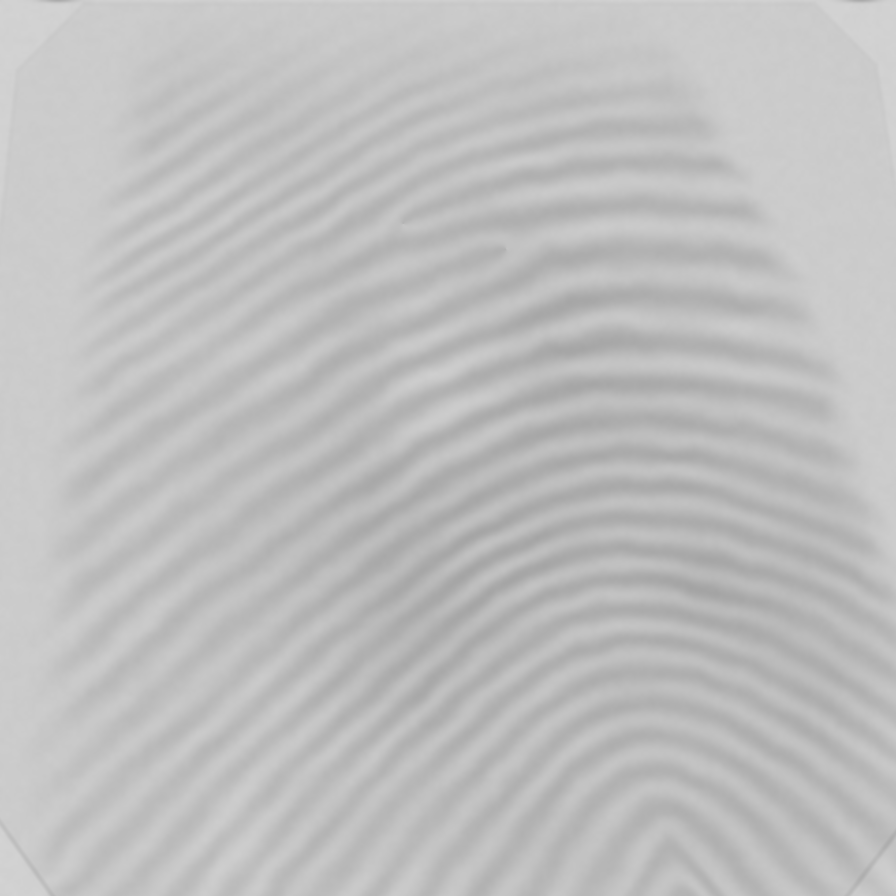
This pattern is drawn by a WebGL 2 fragment shader. Its source:

```glsl
#version 300 es
precision highp float;

uniform vec2 u_resolution;
out vec4 fragColor;

const float TAU = 6.2831853;

float hash(vec2 p) {
    vec3 h = fract(vec3(p.xyx) * 0.1031);
    h += dot(h, h.yzx + 33.33);
    return fract((h.x + h.y) * h.z);
}

float noise(vec2 p) {
    vec2 cell = floor(p);
    vec2 f = fract(p);
    f = f * f * (3.0 - 2.0 * f);
    float low = mix(hash(cell), hash(cell + vec2(1.0, 0.0)), f.x);
    float high = mix(hash(cell + vec2(0.0, 1.0)), hash(cell + 1.0), f.x);
    return mix(low, high, f.y);
}

float blob(vec2 p, vec2 center, vec2 radius) {
    vec2 d = (p - center) / radius;
    return exp(-dot(d, d));
}

// Height at column x of the arch whose crest lies at the given level.
float archHeight(float x, float level) {
    float t = max(level, 0.0);
    float apex = 0.70 + 0.3 * (t - 0.55) * (t - 0.55);
    float width = max(0.38 * (1.0 - 1.2 * t * t * t), 0.015);
    float dx = x - apex;
    float slope = dx < 0.0 ? 0.75 + 1.4 * t * t : 0.30 + 1.1 * t * t;
    return level + slope * (sqrt(dx * dx + width * width) - width);
}

// Crest level of the arch through p, found by bisection.
float archLevel(vec2 p) {
    float low = -1.0;
    float high = 1.1;
    for (int i = 0; i < 20; i++) {
        float mid = 0.5 * (low + high);
        if (archHeight(p.x, mid) < p.y) low = mid;
        else high = mid;
    }
    return 0.5 * (low + high);
}

// Ridge count along the crest, tighter in the middle.
float ridgeCount(float level) {
    float t = level - 0.2826;
    return 24.9 * t - 0.6 * sin(max(8.5 * t, -1.5708));
}

// Inserts one extra ridge between two points.
float ridgeSplit(vec2 p, vec2 start, vec2 end) {
    vec2 a = p - start;
    vec2 b = p - end;
    return (atan(a.y, a.x) - atan(b.y, b.x)) / TAU;
}

// Soft outline of the printed area.
float printMask(vec2 p) {
    float up = 1.0 - p.y;
    float left = 0.03 + 0.13 * up * up;
    float bend = max(1.0 - p.y / 0.72, 0.0);
    float right = 0.985 - 0.27 * bend * bend + 0.2 * max(p.y - 0.55, 0.0);
    float wobble = 0.02 * (noise(p * 28.0) - 0.5);
    return smoothstep(-0.015, 0.06, p.x - left + wobble)
         * smoothstep(-0.01, 0.035, right - p.x + wobble)
         * smoothstep(-0.03, 0.14, p.y);
}

// Signed distance to the plate with clipped corners, negative inside.
float plateDistance(vec2 p) {
    float top = max(0.098 - p.x - p.y, p.x - p.y - 0.905) * 0.707;
    float sides = max(0.028 - 0.107 * p.y - p.x, p.x - 0.966 - 0.16 * p.y);
    float bottom = max(p.y - 0.918 - 1.4 * p.x, p.y - 0.93 - 1.3 * (1.0 - p.x)) * 0.6;
    return max(max(top, sides), max(bottom, 0.004 - p.y));
}

void main() {
    vec2 p = gl_FragCoord.xy / u_resolution;
    p.y = 1.0 - p.y;

    // Plate and its thin rim
    float plate = plateDistance(p);
    float shade = mix(0.797, 0.82, smoothstep(-0.004, 0.004, plate));
    float rim = smoothstep(0.005, 0.0, abs(plate));
    shade -= rim * mix(0.015, 0.06, smoothstep(0.85, 0.92, p.y));
    shade -= 0.15 * (blob(p, vec2(0.065, 0.0), vec2(0.02, 0.003))
                   + blob(p, vec2(0.96, 0.0), vec2(0.02, 0.003)));

    // Broad pressure tones
    float mask = printMask(p);
    float center = blob(p, vec2(0.60, 0.52), vec2(0.30, 0.36));
    float tone = 0.035 + 0.055 * center;
    tone += 0.035 * blob(p, vec2(0.45, 0.65), vec2(0.11, 0.13));
    tone += 0.03 * blob(p, vec2(0.78, 0.65), vec2(0.05, 0.04));
    tone += 0.04 * blob(p, vec2(0.91, 0.67), vec2(0.12, 0.16));
    tone += 0.02 * blob(p, vec2(0.72, 0.90), vec2(0.30, 0.18));
    tone -= 0.03 * blob(p, vec2(0.50, 0.44), vec2(0.07, 0.09));
    tone -= 0.025 * blob(p, vec2(0.27, 0.93), vec2(0.04, 0.06));
    tone += 0.022 * (noise(p * 13.0) - 0.5);

    // Curved ridges with small irregularities
    float phase = ridgeCount(archLevel(p));
    phase += ridgeSplit(p, vec2(0.45, 0.25), vec2(0.565, 0.278));
    phase += 0.24 * (noise(p * 9.0 + 4.0) - 0.5) + 0.14 * (noise(p * 36.0) - 0.5);
    float ridge = cos(TAU * phase);
    float strength = 0.026 + 0.018 * center + 0.014 * blob(p, vec2(0.75, 0.27), vec2(0.22, 0.13));
    strength *= 0.65 + 0.7 * noise(p * 17.0 + 8.0);
    strength *= mix(0.45, 1.0, smoothstep(0.04, 0.2, p.y));
    shade -= mask * (tone + strength * ridge);

    // Fine paper grain
    shade += 0.010 * (noise(p * 110.0) - 0.5) + 0.006 * (noise(p * 240.0) - 0.5);
    fragColor = vec4(vec3(clamp(shade, 0.0, 1.0)), 1.0);
}
```
